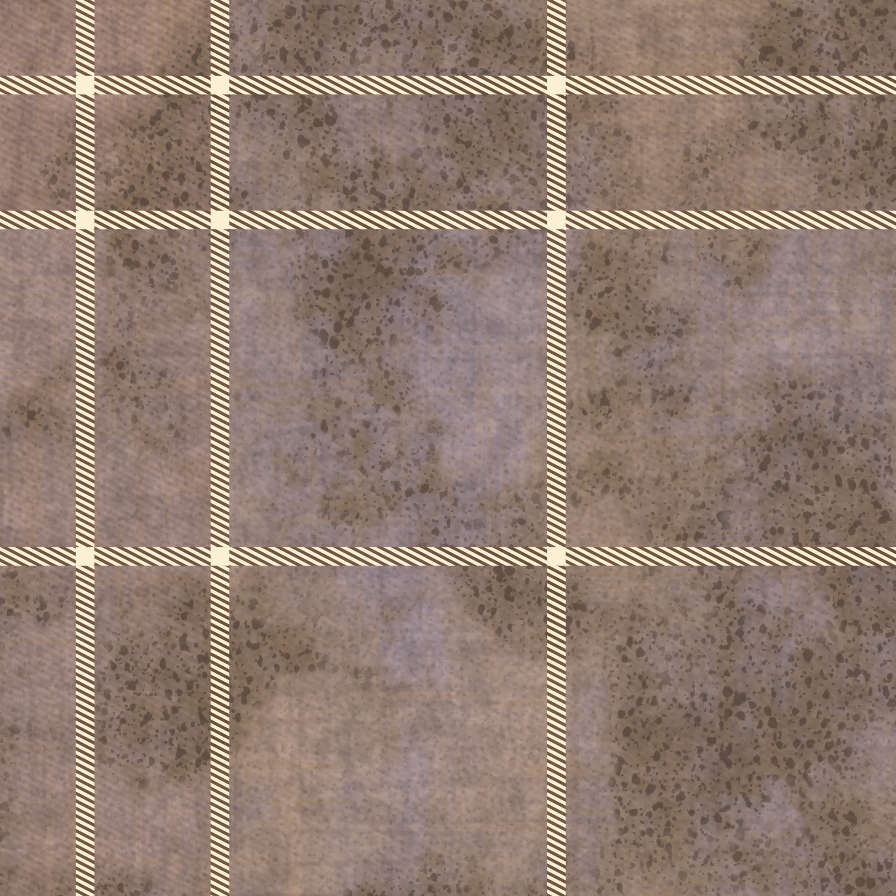
Write a WebGL 2 fragment shader that draws this pattern.

```glsl
#version 300 es
precision highp float;
// Worn tartan cloth: one sett of three cream twill bands each way, with solid
// crossings, over faded mauve and rose fields. Smooth cellular noise, stretched
// or layered, makes the threads and stains; cell distances make the specks.
uniform vec2 u_resolution;
out vec4 fragColor;

const vec3 CREAM = vec3(0.99, 0.94, 0.83);
const vec3 BAND_GAP = vec3(0.43, 0.32, 0.23);
const vec3 MAUVE = vec3(0.605, 0.53, 0.535);
const vec3 ROSE = vec3(0.625, 0.515, 0.475);
const vec3 TAN = vec3(0.64, 0.53, 0.43);
const vec3 STAIN = vec3(0.44, 0.36, 0.29);
const vec3 SPECK = vec3(0.29, 0.23, 0.20);

const vec3 SETT = vec3(0.095, 0.2455, 0.621);   // band centres
const float BAND_HALF = 0.0104;
const vec2 TWILL = vec2(62.0, 120.0);           // diagonals per canvas

vec2 hash2(vec2 p) {
    vec3 q = fract(vec3(p.xyx) * vec3(0.1031, 0.1030, 0.0973));
    q += dot(q, q.yzx + 33.33);
    return fract((q.xx + q.yz) * q.zy);
}

// x: smooth blend of random cell values, y: distance to the nearest point
vec2 cellular(vec2 p) {
    vec2 cell = floor(p), local = fract(p);
    float total = 0.0, weights = 0.0, nearest = 4.0;
    for (int j = -1; j <= 1; j++)
    for (int i = -1; i <= 1; i++) {
        vec2 o = vec2(i, j);
        vec2 h = hash2(cell + o + 17.0);
        vec2 d = o + h - local;
        float d2 = dot(d, d);
        float w = exp(-5.0 * d2);
        total += w * hash2(cell + o + 91.0).x;
        weights += w;
        nearest = min(nearest, d2);
    }
    return vec2(total / weights, sqrt(nearest));
}

float layered(vec2 p) {
    float sum = 0.0, amp = 0.5;
    for (int i = 0; i < 5; i++) {
        sum += amp * cellular(p).x;
        p = mat2(1.6, 1.2, -1.2, 1.6) * p + 5.3;
        amp *= 0.6;
    }
    return sum / 1.153;
}

// Coverage of the three bands along one axis
float bands(float c, float halfWidth, float soft) {
    float cover = 0.0;
    for (int i = 0; i < 3; i++) {
        float d = abs(c - SETT[i]);
        cover = max(cover, 1.0 - smoothstep(halfWidth - soft, halfWidth + soft, d));
    }
    return cover;
}

float stripes(float phase, float duty, float soft) {
    float d = abs(fract(phase) - 0.5);
    return 1.0 - smoothstep(0.5 * (duty - soft), 0.5 * (duty + soft), d);
}

// Fine specks, kept only where the gate is open
float specks(vec2 p, float radius, float gate) {
    float d = cellular(p).y + 0.5 * (cellular(p * 2.7).x - 0.5);
    return (1.0 - smoothstep(radius * 0.4, radius, d)) * gate;
}

vec3 cloth(vec2 uv, float twill, float rosy) {
    // Field colour: mauve centre, rose at the narrow checks
    vec3 c = mix(MAUVE, ROSE, rosy);
    float fade = layered(uv * vec2(5.0, 3.0) + 3.0);
    c = mix(c, TAN, 0.55 * smoothstep(0.46, 0.66, fade));
    float streak = exp(-70.0 * (uv.x - 0.48) * (uv.x - 0.48));
    c += vec3(0.0, 0.008, 0.035) * streak * (1.0 - rosy);

    // Threads running both ways, with ochre ones among them
    float warp = cellular(uv * vec2(150.0, 7.0)).x - 0.5;
    float weft = cellular(uv * vec2(7.0, 150.0) + 40.0).x - 0.5;
    c += 0.055 * (warp + weft);
    float ochre = smoothstep(0.18, 0.42, max(warp, weft));
    c = mix(c, vec3(0.58, 0.45, 0.33), 0.28 * ochre);

    // Broad stains, grain and dark specks
    float grime = layered(uv * 6.0 + 11.0);
    float fine = layered(uv * vec2(34.0, 28.0) + 7.0);
    float stain = smoothstep(0.42, 0.72, 0.6 * grime + 0.4 * fine);
    c = mix(c, STAIN, 0.85 * stain);
    c *= 1.0 + 0.36 * (fine - 0.52);
    c *= 1.0 + 0.13 * (cellular(uv * 210.0).x - 0.5);
    float gate = smoothstep(0.46, 0.64, grime);
    float dirt = specks(uv * vec2(62.0, 50.0), 0.26, gate);
    dirt = max(dirt, specks(uv * 115.0 + 9.0, 0.2, 0.25 + 0.6 * gate));
    c = mix(c, SPECK, 0.6 * dirt);

    // Faint twill weave, clearest in the rose checks
    return c * (1.0 + (0.025 + 0.035 * rosy) * (twill - 0.5));
}

void main() {
    vec2 uv = gl_FragCoord.xy / u_resolution;
    vec2 axis = vec2(uv.x, 1.0 - uv.y);          // sett counts from the top left
    float px = 1.0 / min(u_resolution.x, u_resolution.y);

    float twill = stripes(dot(uv, TWILL), 0.52, length(TWILL) * px);
    vec2 narrow = 1.0 - smoothstep(SETT.y - px, SETT.y + px, axis);
    float rosy = 0.6 * narrow.x + 0.4 * narrow.y;
    vec3 color = cloth(uv, twill, rosy);

    // Bands over the cloth; crossings are solid cream
    float across = bands(axis.x, BAND_HALF, 0.6 * px);
    float down = bands(axis.y, BAND_HALF, 0.6 * px);
    vec3 gap = mix(color * 0.8, BAND_GAP, 0.7);
    vec3 band = mix(gap, CREAM, max(twill, across * down));
    color = mix(color, band, max(across, down));
    fragColor = vec4(color, 1.0);
}
```
